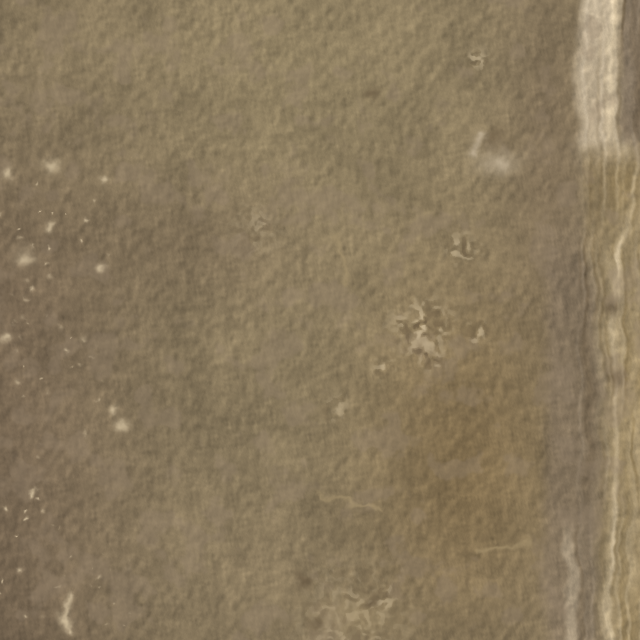
Reproduce this texture procedurally as a WebGL 2 fragment shader.

```glsl
#version 300 es
precision highp float;
uniform vec2 u_resolution;
out vec4 outColor;

#define SOIL vec3(0.525, 0.463, 0.358)
#define UMBER vec3(0.455, 0.388, 0.312)
#define OLIVE vec3(0.575, 0.515, 0.39)
#define OCHRE vec3(0.52, 0.435, 0.3)
#define GREY vec3(0.515, 0.452, 0.375)
#define TAN vec3(0.625, 0.55, 0.412)
#define CHALK vec3(0.745, 0.68, 0.575)
#define PALE vec3(0.84, 0.765, 0.63)
#define SHADE vec3(0.36, 0.3, 0.225)
#define MOTTLE 0.2
#define RELIEF 0.18
#define FLECK_CELLS 62.0

float hash(vec2 p) {
  return fract(sin(dot(p, vec2(127.1, 311.7))) * 43758.5453);
}

float noise(vec2 p) {
  vec2 i = floor(p), f = fract(p);
  f = f * f * (3.0 - 2.0 * f);
  return mix(mix(hash(i), hash(i + vec2(1, 0)), f.x),
             mix(hash(i + vec2(0, 1)), hash(i + 1.0), f.x), f.y);
}

float fbm(vec2 p) {
  float sum = 0.0, amp = 0.53;
  for (int i = 0; i < 4; i++) {
    sum += amp * noise(p);
    p = mat2(1.6, 1.2, -1.2, 1.6) * p + 7.3;
    amp *= 0.5;
  }
  return sum;
}

// Soft elliptical spot
float spot(vec2 p, vec2 center, vec2 radius) {
  vec2 d = (p - center) / radius;
  return exp(-dot(d, d));
}

float band(float x, float lo, float hi, float soft) {
  return smoothstep(lo - soft, lo + soft, x) * smoothstep(hi + soft, hi - soft, x);
}

float stroke(vec2 p, vec4 ends, float width) {
  vec2 a = p - ends.xy, b = ends.zw - ends.xy;
  vec2 d = (a - b * clamp(dot(a, b) / dot(b, b), 0.0, 1.0)) / width;
  return exp(-dot(d, d));
}

// Random flecks on a jittered grid
float flecks(vec2 p) {
  vec2 g = p * FLECK_CELLS;
  float sum = 0.0;
  for (int k = 0; k < 9; k++) {
    vec2 c = floor(g) + vec2(k % 3 - 1, k / 3 - 1);
    vec2 center = c + vec2(hash(c + 3.1), hash(c + 8.7));
    sum += step(0.84, hash(c)) * spot(g, center, vec2(mix(0.1, 0.28, hash(c + 5.5))));
  }
  return min(sum, 1.0);
}

vec3 ground(vec2 p) {
  vec3 col = mix(SOIL, OLIVE, 0.7 * spot(p, vec2(0.48, 0.88), vec2(0.34, 0.3)));
  col = mix(col, OLIVE, 0.35 * spot(p, vec2(0.5, 0.4), vec2(0.22, 0.25)));
  col = mix(col, UMBER, 0.75 * smoothstep(0.32, 0.0, p.x) * smoothstep(0.95, 0.5, p.y));
  col = mix(col, UMBER, 0.35 * spot(p, vec2(0.3, 0.62), vec2(0.16, 0.1)));
  col = mix(col, UMBER, 0.45 * spot(p, vec2(0.86, 0.76), vec2(0.07, 0.28)));
  return mix(col, OCHRE, 0.7 * spot(p, vec2(0.73, 0.28), vec2(0.15, 0.26)));
}

// Worn track along the right side
vec3 track(vec3 col, vec2 p, float wobble) {
  float x = p.x + 0.012 * wobble;
  float ridge = x - 0.952 - 0.02 * p.y - 0.018 * smoothstep(0.56, 0.66, p.y);
  float edge = x - mix(0.938, 0.91, smoothstep(0.45, 0.68, p.y));
  vec3 low = mix(col, GREY, 0.65 * band(x, 0.855, 0.935, 0.015) * smoothstep(0.72, 0.55, p.y));
  low = mix(low, TAN, (0.5 + 0.4 * smoothstep(0.93, 0.98, x)) * smoothstep(-0.014, 0.014, edge));
  low = mix(low, PALE, 0.65 * spot(vec2(ridge, 0), vec2(0), vec2(0.006)) * smoothstep(0.72, 0.62, p.y));
  low = mix(low, CHALK, 0.55 * band(x, 0.885, 0.902, 0.006) * smoothstep(0.2, 0.14, p.y));
  vec3 high = mix(col, CHALK, 0.85 * band(x, 0.905, 0.965, 0.012));
  high = mix(high, PALE, 0.55 * band(x, 0.948, 0.962, 0.006));
  high = mix(high, GREY, 0.8 * smoothstep(0.964, 0.98, x));
  col = mix(low, high, smoothstep(0.755, 0.785, p.y + 0.02 * wobble));
  col = mix(col, CHALK, 0.55 * spot(p, vec2(0.96, 0.767), vec2(0.05, 0.022)));
  float hollows = spot(p, vec2(0.956, 0.52), vec2(0.014)) + spot(p, vec2(0.964, 0.41), vec2(0.014));
  col = mix(col, SHADE, 0.6 * hollows);
  float ruts = noise(vec2(x * 190.0, p.y * 7.0)) - 0.5;
  return col + 0.13 * ruts * smoothstep(0.89, 0.92, x);
}

void main() {
  vec2 p = gl_FragCoord.xy / u_resolution, f = vec2(95, 75);
  vec2 q = p + 0.022 * (vec2(fbm(p * 45.0), fbm(p * 45.0 + 31.0)) - 0.5);
  float grain = fbm(p * f), slope = grain - fbm((p + vec2(0.004, -0.004)) * f);
  vec3 col = track(ground(p), p, 2.0 * fbm(p * 20.0) - 1.0);

  // Mottling, fibres and embossed grit
  col *= 1.0 + MOTTLE * (fbm(p * vec2(14, 11)) + grain - 1.0) + RELIEF * slope;
  col *= 1.0 + 0.055 * (noise(p * vec2(150, 38)) - 0.5);
  col = mix(col, GREY * 1.12, 0.35 * smoothstep(0.56, 0.72, fbm(p * 26.0 + 4.0)));

  // Rubble: center, radius, strength
  vec4 rubble[10] = vec4[](
    vec4(0.66, 0.49, 0.04, 1), vec4(0.668, 0.44, 0.018, 0.8), vec4(0.72, 0.61, 0.022, 0.8),
    vec4(0.747, 0.91, 0.015, 0.7), vec4(0.75, 0.48, 0.016, 0.7), vec4(0.6, 0.425, 0.013, 0.7),
    vec4(0.525, 0.362, 0.018, 0.6), vec4(0.55, 0.03, 0.07, 0.6), vec4(0.595, 0.06, 0.02, 0.7),
    vec4(0.4, 0.64, 0.035, 0.4));
  float grit = noise(q * 125.0 + 2.0);
  for (int i = 0; i < 10; i++) {
    float m = rubble[i].w * spot(q, rubble[i].xy, rubble[i].zz);
    col = mix(col, PALE, 0.75 * m * smoothstep(0.42, 0.85, grit));
    col = mix(col, SHADE, 0.55 * m * smoothstep(0.42, 0.12, grit));
  }
  col = mix(col, TAN, 0.5 * spot(q, vec2(0.56, 0.035), vec2(0.08, 0.035)));

  // Hooked stone and its shadow
  col = mix(col, SHADE, 0.45 * spot(q, vec2(0.772, 0.782), vec2(0.022, 0.016)));
  float stone = max(stroke(q, vec4(0.752, 0.79, 0.743, 0.757), 0.008), spot(q, vec2(0.78, 0.746), vec2(0.03, 0.018)));
  col = mix(col, CHALK, 0.75 * stone * (0.65 + 0.7 * grain));

  // Dry stalk and faint ridges
  vec4 stalks[3] = vec4[](vec4(0.522, 0.632, 0.54, 0.56), vec4(0.5, 0.225, 0.6, 0.205), vec4(0.75, 0.142, 0.825, 0.15));
  for (int i = 0; i < 3; i++) col = mix(col, TAN * 1.08, 0.5 * stroke(q, stalks[i], 0.004));

  // Dark pits
  vec2 pits[4] = vec2[](vec2(0.58, 0.062), vec2(0.492, 0.025), vec2(0.47, 0.09), vec2(0.58, 0.853));
  for (int i = 0; i < 4; i++) col = mix(col, SHADE, 0.55 * spot(q, pits[i], vec2(0.011)));

  // Flecks and larger chips on the left
  float field = smoothstep(0.25, 0.1, p.x) * smoothstep(0.8, 0.72, p.y);
  col = mix(col, PALE, 0.8 * field * flecks(q) * smoothstep(0.38, 0.6, fbm(p * 9.0 + 2.0)));
  vec3 chips[10] = vec3[](vec3(0.012, 0.73, 0.009), vec3(0.08, 0.741, 0.011), vec3(0.16, 0.72, 0.006),
    vec3(0.036, 0.596, 0.014), vec3(0.078, 0.645, 0.007), vec3(0.161, 0.583, 0.006),
    vec3(0.01, 0.472, 0.008), vec3(0.182, 0.36, 0.007), vec3(0.192, 0.337, 0.008), vec3(0.105, 0.025, 0.011));
  for (int i = 0; i < 10; i++) col = mix(col, PALE, 0.75 * spot(q, chips[i].xy, chips[i].zz));
  col = mix(col, PALE, 0.7 * stroke(q, vec4(0.106, 0.07, 0.105, 0.03), 0.005));

  outColor = vec4(clamp(col, 0.0, 1.0), 1);
}
```
